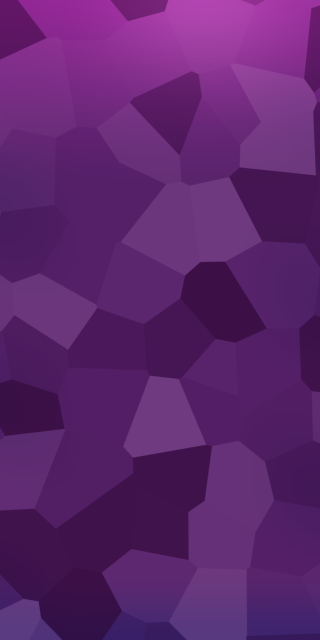
Write a Shadertoy shader that draws this background.

```glsl
vec2 hash2(vec2 p) {
    vec2 q = vec2(dot(p, vec2(127.1, 311.7)), dot(p, vec2(269.5, 183.3)));
    return fract(sin(q) * 43758.5453);
}

// Signed shade of a facet: most stay near zero, a few are strongly dark or light
float facetTone(vec2 cell) {
    float t = hash2(cell + 37.0).x * 2.0 - 1.0;
    return sign(t) * pow(abs(t), 1.4);
}

// Smooth backdrop: magenta glow above, violet body, indigo foot
vec3 backdrop(vec2 uv) {
    vec3 color = vec3(0.335, 0.125, 0.41);

    // Faint indigo drift towards the sides
    float side = smoothstep(0.2, 0.5, abs(uv.x - 0.5));
    float drift = 0.5 + 0.5 * sin(uv.y * 21.0 + uv.x * 3.0);
    color = mix(color, vec3(0.25, 0.11, 0.37), 0.5 * side * drift);

    color = mix(color, vec3(0.57, 0.14, 0.58), smoothstep(0.7, 1.04, uv.y));
    vec2 fromGlow = (uv - vec2(0.64, 1.0)) / vec2(0.32, 0.13);
    color += vec3(0.13, 0.10, 0.11) * exp(-dot(fromGlow, fromGlow));

    float foot = 1.0 - smoothstep(0.0, 0.11, uv.y);
    return mix(color, vec3(0.20, 0.13, 0.42), 0.8 * foot);
}

vec3 shadeFacet(vec3 color, float tone) {
    vec3 dark = mix(color, vec3(0.17, 0.02, 0.19), 0.6 * max(-tone, 0.0));
    return mix(dark, vec3(0.76, 0.56, 0.79), 0.25 * max(tone, 0.0));
}

void mainImage(out vec4 fragColor, in vec2 fragCoord) {
    vec2 uv = fragCoord / iResolution.xy;
    float scale = 5.0 / iResolution.x;
    vec2 p = fragCoord * scale;
    vec2 base = floor(p);

    // Find the two nearest sites
    float nearDist = 1e5, nextDist = 1e5;
    vec2 nearSite = vec2(0.0), nextSite = vec2(0.0);
    vec2 nearCell = vec2(0.0), nextCell = vec2(0.0);
    for (int y = -2; y <= 2; y++) {
        for (int x = -2; x <= 2; x++) {
            vec2 cell = base + vec2(x, y);
            vec2 site = cell + 0.06 + 0.88 * hash2(cell);
            float d = dot(site - p, site - p);
            if (d < nearDist) {
                nextDist = nearDist;
                nextSite = nearSite;
                nextCell = nearCell;
                nearDist = d;
                nearSite = site;
                nearCell = cell;
            } else if (d < nextDist) {
                nextDist = d;
                nextSite = site;
                nextCell = cell;
            }
        }
    }

    // Blend both facets across about one pixel at their shared border
    float border = (nextDist - nearDist) / (2.0 * length(nextSite - nearSite));
    float coverage = smoothstep(-0.8 * scale, 0.8 * scale, border);

    vec3 color = backdrop(uv);
    vec3 nearColor = shadeFacet(color, facetTone(nearCell));
    vec3 nextColor = shadeFacet(color, facetTone(nextCell));
    fragColor = vec4(mix(nextColor, nearColor, coverage), 1.0);
}
```
